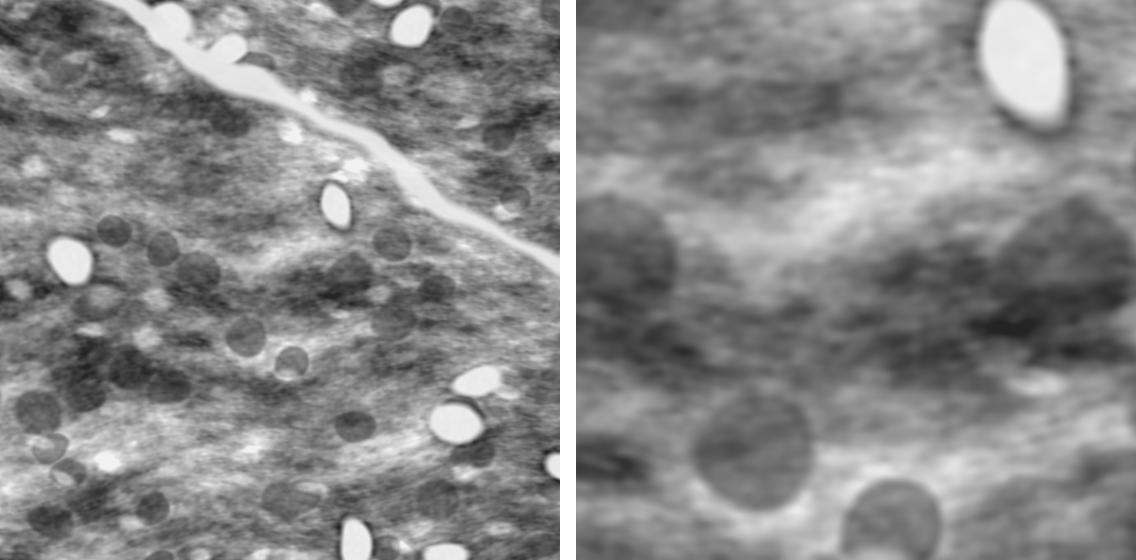
Left: the whole. Right: its middle third, enlarged.
Reproduce this texture procedurally as a WebGL 1 fragment shader.

```glsl
precision highp float;
// Grey fibrous tissue under a microscope: a pale diagonal vessel, bright vacuoles and dim nuclei.
uniform vec2 u_resolution;

#define BASE_GREY 0.475
#define FIBRE_CONTRAST 0.46
#define FIBRE_SCALE vec2(5.5, 10.5)
#define FIBRE_ROUGHNESS 0.74
#define VACUOLE_CELLS 6.0
#define VACUOLE_SHARE 0.25
#define SPOT_CELLS 13.0
#define SPOT_SHARE 0.22
#define NUCLEUS_CELLS 9.0
#define NUCLEUS_SHARE 0.4
#define VESSEL_WIDTH 0.021
#define WHITE_GREY 0.92

float hash(vec2 p) {
  vec3 q = fract(vec3(p.xyx) * 0.1031);
  q += dot(q, q.yzx + 33.33);
  return fract((q.x + q.y) * q.z);
}

vec2 hash2(vec2 p) {
  return vec2(hash(p), hash(p + 71.7));
}

mat2 rotation(float angle) {
  float c = cos(angle), s = sin(angle);
  return mat2(c, s, -s, c);
}

// Smooth lattice noise, centred on zero
float noise(vec2 p) {
  vec2 cell = floor(p), f = fract(p);
  f = f * f * (3.0 - 2.0 * f);
  float low = mix(hash(cell), hash(cell + vec2(1.0, 0.0)), f.x);
  float high = mix(hash(cell + vec2(0.0, 1.0)), hash(cell + 1.0), f.x);
  return mix(low, high, f.y) - 0.5;
}

// Layered streaks, each layer turned a little against the last
float fibres(vec2 p) {
  float sum = 0.0, weight = 1.0;
  vec2 q = p * FIBRE_SCALE;
  for (int i = 0; i < 5; i++) {
    sum += weight * noise(q);
    q = rotation(0.12) * q * 2.0 + 19.3;
    weight *= FIBRE_ROUGHNESS;
  }
  return sum;
}

// Scattered ellipses: 1 at a centre, 0 on an outline, negative outside
float scatter(vec2 p, float cells, float share, float radius, float turn, float flatten, float seed) {
  vec2 q = p * cells, home = floor(q);
  float depth = -1.0;
  for (int j = -1; j <= 1; j++) {
    for (int i = -1; i <= 1; i++) {
      vec2 cell = home + vec2(float(i), float(j));
      vec2 place = hash2(cell + seed);
      vec2 shape = hash2(cell + seed + 13.1);
      vec2 d = rotation((shape.x - 0.5) * turn) * (q - cell - place);
      d.y *= 1.0 + flatten * shape.y;
      float size = radius * mix(0.65, 1.0, hash(cell + seed + 37.9));
      if (hash(cell + seed + 53.3) < share) depth = max(depth, 1.0 - length(d) / size);
    }
  }
  return depth;
}

// Signed distance to the winding vessel, which thins to the right
float vessel(vec2 p) {
  float centre = 1.125 - 0.6 * p.x + 0.014 * sin(p.x * 13.0) + 0.006 * sin(p.x * 29.0 + 1.0);
  float width = VESSEL_WIDTH * (1.15 - 0.4 * p.x + 0.2 * sin(p.x * 19.0));
  return abs(p.y - centre) * 0.857 - width;
}

void main() {
  vec2 p = gl_FragCoord.xy / u_resolution;

  // Gentle flow: fibres sink to the right above and rise to the right below
  vec2 flow = p + vec2(0.0, 0.25 * (p.y - 0.42) * p.x + 0.012 * sin(p.x * 11.0 + p.y * 7.0));
  float fibre = fibres(flow);
  float grain = noise(p * 105.0) + 0.6 * noise(p * 170.0 + 9.0);
  vec2 ragged = p + 0.012 * vec2(noise(p * 24.0), noise(p * 24.0 + 40.0));

  // Nuclei: dim granular discs with a faint pale rim
  float nucleus = scatter(ragged, NUCLEUS_CELLS, NUCLEUS_SHARE, 0.44, 1.0, 0.5, 5.0);
  float core = smoothstep(-0.05, 0.25, nucleus);
  float rim = smoothstep(-0.35, -0.1, nucleus) - core;
  float grey = BASE_GREY + FIBRE_CONTRAST * fibre * (1.0 - 0.45 * core);
  grey += 0.07 * grain + 0.04 * rim - 0.12 * core;

  // Small pale flecks, lying mostly level
  float spot = scatter(ragged, SPOT_CELLS, SPOT_SHARE, 0.42, 0.9, 1.4, 91.0);
  grey += 0.27 * smoothstep(-0.25, 0.55, spot);

  // Vacuoles: soft bright ovals inside a thin dark halo
  float vacuole = scatter(ragged, VACUOLE_CELLS, VACUOLE_SHARE, 0.32, 3.14, 0.9, 23.0);
  grey -= 0.09 * smoothstep(-0.45, -0.12, vacuole);
  grey = mix(grey, WHITE_GREY + 0.02 * grain, smoothstep(-0.15, 0.25, vacuole));

  // Vessel drawn over the tissue
  float wall = vessel(ragged) + 0.008 * fibre;
  grey = mix(grey, WHITE_GREY - 0.03 + 0.04 * fibre, 1.0 - smoothstep(-0.009, 0.008, wall));

  gl_FragColor = vec4(vec3(clamp(grey, 0.14, 0.95)), 1.0);
}
```
